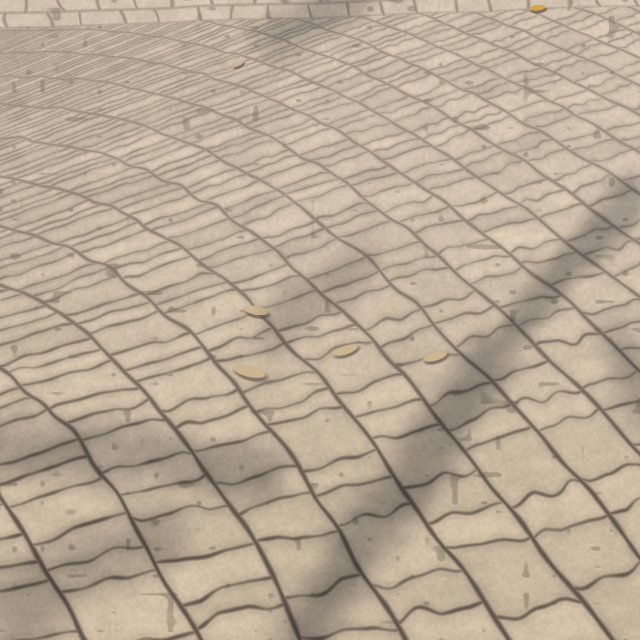
Write a Shadertoy shader that draws this texture.

```glsl
// Sunlit beige paving in concentric arcs seen in perspective, with soft shadows and a few leaves.

// Ground plane and layout
const float HORIZON = 1.3906;                // canvas height of the vanishing line
const float DEPTH = 0.582;                   // ground depth scale
const vec2 ARC_CENTER = vec2(-0.932, -0.7476);
const vec2 FAN_APEX = vec2(-2.2, 0.2184);    // cross joints fan out from here
const float FIRST_RADIUS = 1.345;
const float RING_STEP = 0.0484;              // ring spacing in log radius
const float STONE_GROUP = 0.037;             // one large and two narrow stones
const float RING_WIDTH = 0.0082;             // joint widths at the near edge
const float CROSS_WIDTH = 0.0058;

// Colours
const vec3 STONE_NEAR = vec3(0.80, 0.735, 0.635);
const vec3 STONE_FAR = vec3(0.825, 0.765, 0.69);
const vec3 JOINT_NEAR = vec3(0.36, 0.315, 0.28);
const vec3 JOINT_FAR = vec3(0.56, 0.50, 0.45);
const vec3 SHADE_TINT = vec3(0.67, 0.675, 0.71);
const vec3 LEAF = vec3(0.80, 0.71, 0.57);
const vec3 YELLOW_LEAF = vec3(0.83, 0.65, 0.27);

// Shadow strokes: end points, then half width and strength
const int SHADOWS = 8;
const vec4 STROKE[SHADOWS] = vec4[](
    vec4(0.98, 0.70, 0.77, 0.44), vec4(0.77, 0.44, 0.44, -0.02),
    vec4(-0.02, 0.29, 0.20, 0.29), vec4(0.22, 0.30, 0.40, 0.26),
    vec4(0.03, 0.05, 0.24, 0.17), vec4(0.55, 0.58, 0.43, 0.48),
    vec4(0.54, 1.00, 0.44, 0.94), vec4(0.97, 0.46, 1.02, 0.35));
const vec2 SOFTNESS[SHADOWS] = vec2[](
    vec2(0.045, 0.75), vec2(0.075, 0.85), vec2(0.075, 0.65), vec2(0.065, 0.65),
    vec2(0.09, 0.60), vec2(0.06, 0.40), vec2(0.06, 0.60), vec2(0.065, 0.65));

// Leaves: position, half length, tilt
const int LEAVES = 6;
const vec4 LEAF_AT[LEAVES] = vec4[](
    vec4(0.40, 0.515, 0.022, -0.15), vec4(0.39, 0.42, 0.029, -0.2),
    vec4(0.68, 0.443, 0.021, 0.25), vec4(0.54, 0.453, 0.022, 0.3),
    vec4(0.372, 0.90, 0.010, 0.4), vec4(0.84, 0.988, 0.014, 0.1));

float hash(vec2 p) {
    vec3 q = fract(p.xyx * vec3(0.1031, 0.1030, 0.0973));
    q += dot(q, q.yzx + 33.33);
    return fract((q.x + q.y) * q.z);
}

float noise(vec2 p) {
    vec2 i = floor(p), f = fract(p);
    f = f * f * (3.0 - 2.0 * f);
    return mix(mix(hash(i), hash(i + vec2(1, 0)), f.x),
               mix(hash(i + vec2(0, 1)), hash(i + vec2(1, 1)), f.x), f.y);
}

float fbm(vec2 p) {
    float sum = 0.0, amp = 0.5;
    for (int i = 0; i < 4; i++, amp *= 0.5, p = p * 2.03 + 17.0) sum += amp * noise(p);
    return sum;
}

float segmentDistance(vec2 p, vec2 a, vec2 b) {
    vec2 d = b - a;
    return length(p - a - d * clamp(dot(p - a, d) / dot(d, d), 0.0, 1.0));
}

// Canvas-space change of a smooth coordinate
float slope(float v) { return length(vec2(dFdx(v), dFdy(v))) * iResolution.y; }

// Soft-edged line coverage from its distance and full width
float line(float d, float width) {
    float soft = 0.3 * width + 0.8 / iResolution.y;
    return 1.0 - smoothstep(0.5 * width - soft, 0.5 * width + soft, d);
}

float shadowAmount(vec2 p) {
    vec2 q = p + 0.05 * (vec2(fbm(p * 9.0), fbm(p * 9.0 + 40.0)) - 0.47);
    float shade = 0.0;
    for (int i = 0; i < SHADOWS; i++) {
        float d = segmentDistance(q, STROKE[i].xy, STROKE[i].zw);
        shade = max(shade, SOFTNESS[i].y * (1.0 - smoothstep(0.1, 1.0, d / SOFTNESS[i].x)));
    }
    return shade;
}

void mainImage(out vec4 fragColor, in vec2 fragCoord) {
    vec2 p = fragCoord / iResolution.xy;
    float s = HORIZON - p.y, near = s / HORIZON;
    vec2 ground = vec2(p.x - 0.5, DEPTH) / s;

    // Ring and cross coordinates, slightly uneven
    float ring = log(length(ground - ARC_CENTER) / FIRST_RADIUS) / RING_STEP;
    ring += 0.12 * (noise(ground * 22.0) - 0.5);
    vec2 fan = ground - FAN_APEX;
    float cross_ = fan.y / fan.x / STONE_GROUP + 0.10 * (noise(ground * 35.0) - 0.5);
    float ringSlope = slope(ring), crossSlope = slope(cross_);

    // Each ring is shifted; each group is split unevenly into three
    float ringId = floor(ring), u = fract(ring) - 0.5;
    float v = cross_ + hash(vec2(ringId, 7.0)) + 0.12 * u * (hash(vec2(ringId, 3.0)) - 0.5);
    vec2 group = vec2(ringId, floor(v));
    float f = fract(v);
    float cutA = 0.47 + 0.12 * (hash(group + 11.0) - 0.5) + 0.10 * u * (hash(group + 5.0) - 0.5);
    float cutB = 0.74 + 0.10 * (hash(group + 23.0) - 0.5) + 0.10 * u * (hash(group + 9.0) - 0.5);
    float stone = step(cutA, f) + step(cutB, f);
    float crossGap = min(min(f, 1.0 - f), min(abs(f - cutA), abs(f - cutB))) / crossSlope;
    float ringGap = (0.5 - abs(u)) / ringSlope;
    float wear = 0.65 + 0.55 * noise(p * 38.0);
    float joint = max(line(ringGap, RING_WIDTH * near * wear),
                      0.85 * wear * line(crossGap, CROSS_WIDTH * near * wear));

    // Border course along the far edge
    float edge = p.y - 0.953 - 0.035 * p.x - 0.004 * noise(p * 12.0);
    float row = floor(edge / 0.024);
    float bx = (p.x + 0.25 * edge) / 0.058 + 0.5 * row + 0.4 * noise(p * 30.0);
    float side = abs(fract(bx) - 0.5) * 0.058;
    float course = abs(edge - 0.024 * floor(edge / 0.024 + 0.5));
    float border = max(line(side, 0.005), 0.7 * line(course, 0.004));
    float inBorder = smoothstep(-0.002, 0.002, edge);
    joint = clamp(mix(joint, border, inBorder), 0.0, 1.0);

    // Stone tone, grain and specks
    float far = smoothstep(0.1, 0.9, p.y);
    vec3 color = mix(STONE_NEAR, STONE_FAR, far);
    color *= 1.0 + 0.075 * (hash(group * 3.0 + stone) - 0.5) * (1.0 - inBorder);
    color *= 1.0 + 0.11 * (fbm(p * vec2(24.0, 40.0)) - 0.47) + 0.06 * (noise(p * 210.0) - 0.5);
    color *= 1.0 - 0.18 * smoothstep(0.86, 0.95, noise(p * vec2(45.0, 70.0)));
    color *= 1.0 - 0.07 * line(min(ringGap, crossGap), 0.022 * near) * (1.0 - inBorder);
    color = mix(color, mix(JOINT_NEAR, JOINT_FAR, far), joint * mix(0.95, 0.75, far));

    // Leaves with a small shadow beneath
    for (int i = 0; i < LEAVES; i++) {
        vec4 leaf = LEAF_AT[i];
        vec2 d = p - leaf.xy;
        d.y -= leaf.w * d.x;
        float under = length((d + vec2(-0.002, 0.004)) / vec2(1.0, 0.42)) / leaf.z;
        float body = length(d / vec2(1.0, 0.36)) / leaf.z;
        color = mix(color, JOINT_NEAR, 0.65 * (1.0 - smoothstep(0.7, 1.1, under)));
        color = mix(color, i == LEAVES - 1 ? YELLOW_LEAF : LEAF, 1.0 - smoothstep(0.75, 1.0, body));
    }

    color *= mix(vec3(1.0), SHADE_TINT, shadowAmount(p));
    fragColor = vec4(color, 1.0);
}
```
